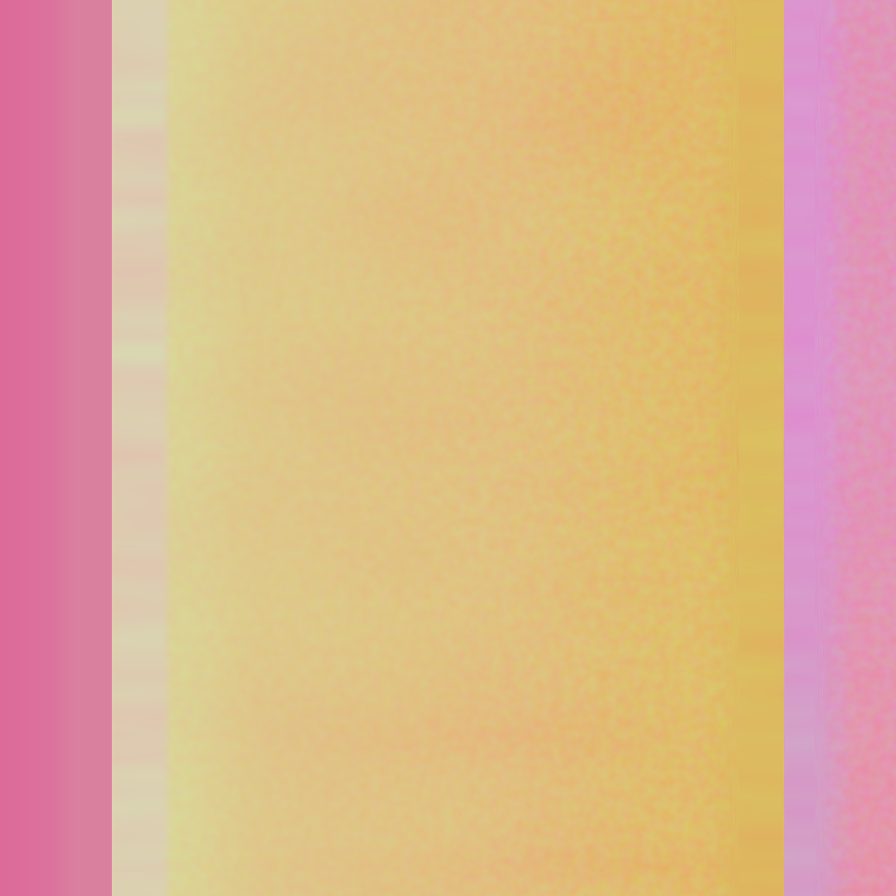
This background is drawn by a three.js fragment shader. Its source:

```glsl
// Soft vertical panels of rose, sand gold and orchid with fine colour grain.
#define LEFT_EDGE 0.125
#define RIGHT_EDGE 0.875
#define EDGE_SOFT 0.0008
#define GRAIN_SCALE 75.0
#define GRAIN_AMOUNT 0.055
#define CLOUD_AMOUNT 0.025
#define STREAK_SCALE 38.0
#define STREAK_AMOUNT 0.06
#define WARM_AMOUNT 0.035

varying vec2 vUv;

vec2 gradientAt(vec2 cell) {
  vec3 p = fract(vec3(cell.xyx) * vec3(0.1031, 0.1030, 0.0973));
  p += dot(p, p.yzx + 33.33);
  float angle = 6.28318 * fract((p.x + p.y) * p.z);
  return vec2(cos(angle), sin(angle));
}

float gradientNoise(vec2 p) {
  vec2 cell = floor(p);
  vec2 f = fract(p);
  vec2 u = f * f * f * (f * (f * 6.0 - 15.0) + 10.0);
  float a = dot(gradientAt(cell), f);
  float b = dot(gradientAt(cell + vec2(1.0, 0.0)), f - vec2(1.0, 0.0));
  float c = dot(gradientAt(cell + vec2(0.0, 1.0)), f - vec2(0.0, 1.0));
  float d = dot(gradientAt(cell + 1.0), f - 1.0);
  return mix(mix(a, b, u.x), mix(c, d, u.x), u.y);
}

// Elliptical soft spot
float glow(vec2 p, vec2 centre, vec2 radius) {
  vec2 q = (p - centre) / radius;
  return exp(-dot(q, q));
}

vec3 rosePanel(float x) {
  vec3 deepRose = vec3(0.865, 0.420, 0.600);
  vec3 rose = vec3(0.860, 0.445, 0.612);
  vec3 dustyRose = vec3(0.855, 0.500, 0.622);
  vec3 colour = mix(deepRose, rose, smoothstep(0.0, 0.06, x));
  return mix(colour, dustyRose, smoothstep(0.052, 0.088, x));
}

vec3 goldPanel(float x) {
  vec3 cream = vec3(0.865, 0.800, 0.690);
  vec3 paleLime = vec3(0.862, 0.820, 0.585);
  vec3 sand = vec3(0.872, 0.782, 0.540);
  vec3 wheat = vec3(0.882, 0.755, 0.505);
  vec3 amber = vec3(0.880, 0.738, 0.425);
  vec3 ochre = vec3(0.865, 0.728, 0.375);
  vec3 colour = mix(paleLime, sand, smoothstep(0.185, 0.30, x));
  colour = mix(colour, wheat, smoothstep(0.27, 0.56, x));
  colour = mix(colour, amber, smoothstep(0.53, 0.78, x));
  colour = mix(colour, ochre, smoothstep(0.77, 0.84, x));
  return mix(cream, colour, smoothstep(0.179, 0.195, x));
}

vec3 orchidPanel(vec2 p) {
  vec3 orchid = vec3(0.865, 0.575, 0.810);
  vec3 pink = vec3(0.882, 0.580, 0.720);
  vec3 lilacGrey = vec3(0.825, 0.625, 0.770);
  vec3 salmon = vec3(0.895, 0.590, 0.675);
  float low = 1.0 - smoothstep(0.08, 0.55, p.y);
  vec3 inner = mix(orchid, lilacGrey, 0.8 * low);
  vec3 outer = mix(pink, salmon, low);
  return mix(inner, outer, smoothstep(0.905, 0.965, p.x));
}

void main() {
  vec2 p = vUv;
  float inGold = smoothstep(LEFT_EDGE - EDGE_SOFT, LEFT_EDGE + EDGE_SOFT, p.x);
  float inOrchid = smoothstep(RIGHT_EDGE - EDGE_SOFT, RIGHT_EDGE + EDGE_SOFT, p.x);
  vec3 colour = mix(rosePanel(p.x), goldPanel(p.x), inGold);
  colour = mix(colour, orchidPanel(p), inOrchid);

  // Bright hairline where gold meets rose
  float hairline = inGold * (1.0 - smoothstep(0.0, 0.003, p.x - LEFT_EDGE));
  colour = mix(colour, vec3(0.91, 0.83, 0.68), 0.6 * hairline);

  // Strips beside the panel edges carry streaks in place of grain
  float creamStrip = inGold * (1.0 - smoothstep(0.178, 0.190, p.x));
  float ochreStrip = smoothstep(0.808, 0.826, p.x) * (1.0 - inOrchid);
  float orchidStrip = inOrchid * (1.0 - smoothstep(0.908, 0.930, p.x));
  float strips = creamStrip + ochreStrip + orchidStrip;

  // Warm clouds in the gold
  float warm = glow(p, vec2(0.56, 0.175), vec2(0.20, 0.03))
             + glow(p, vec2(0.68, 0.035), vec2(0.22, 0.025))
             + 0.7 * glow(p, vec2(0.64, 0.94), vec2(0.18, 0.13));
  float goldOnly = inGold * (1.0 - inOrchid);
  colour += goldOnly * WARM_AMOUNT * warm * vec3(0.3, -0.8, -0.3);
  float cloud = gradientNoise(p * vec2(5.0, 9.0) + 3.7);
  colour += inGold * CLOUD_AMOUNT * cloud * vec3(-0.3, 1.0, 0.4);

  // Fine grain, stronger toward the right
  vec2 g = p * GRAIN_SCALE;
  float hueGrain = gradientNoise(g) + 0.5 * gradientNoise(g * 1.9 + 17.0);
  float blueGrain = gradientNoise(g * 1.1 + 61.0);
  float strength = inGold * (1.0 - strips) * mix(0.55, 1.15, smoothstep(0.3, 0.8, p.x));
  colour += GRAIN_AMOUNT * strength * (hueGrain * vec3(-0.4, 0.8, 0.1)
          + blueGrain * vec3(0.0, 0.0, 0.9));

  // Horizontal streaks, with a separate pattern in each strip
  float lane = 11.0 * ochreStrip + 23.0 * orchidStrip;
  float streak = gradientNoise(vec2(p.x * 3.0 + lane, p.y * STREAK_SCALE))
               + 0.6 * gradientNoise(vec2(lane + 5.3, p.y * 11.0));
  colour += STREAK_AMOUNT * strips * streak * vec3(-0.25, 0.75, 0.1);

  gl_FragColor = vec4(clamp(colour, 0.0, 1.0), 1.0);
}
```
